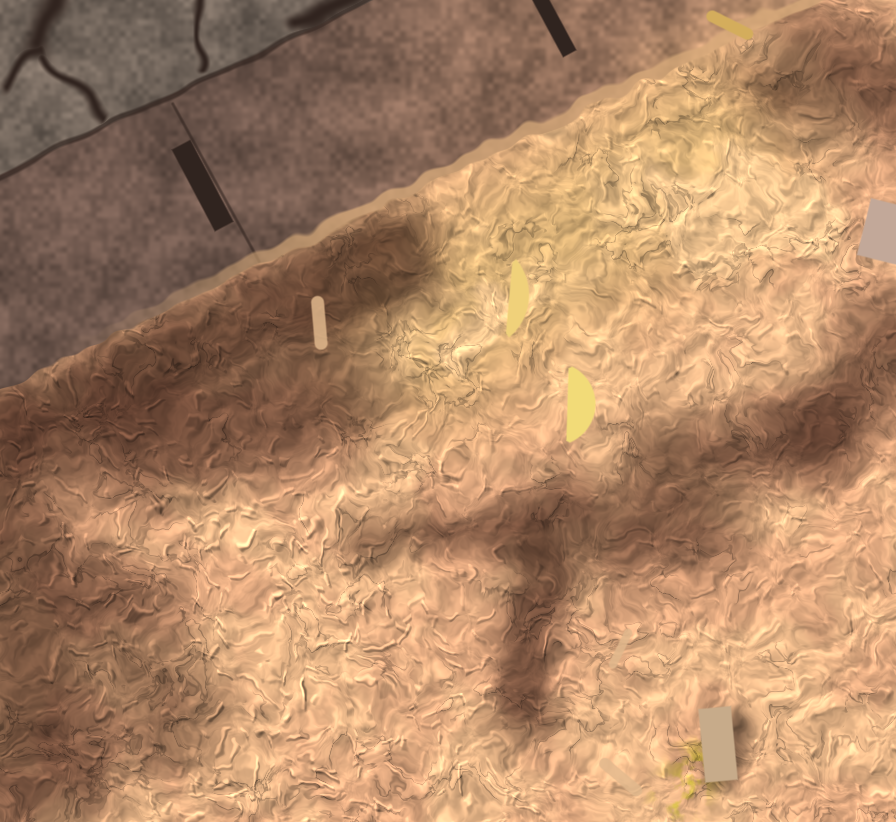
A WebGL 1 fragment shader for this texture:

```glsl
precision highp float;
// Sun-dappled sandy ground with dry straw, fallen leaves and a stone kerb.
uniform vec2 u_resolution;
const float HEIGHT = 7.04; // scene units over the canvas height

float hash(vec2 p) {
  vec3 q = fract(vec3(p.xyx) * 0.1031);
  q += dot(q, q.yzx + 33.33);
  return fract((q.x + q.y) * q.z);
}
float noise(vec2 p) {
  vec2 i = floor(p), f = fract(p);
  f = f * f * (3.0 - 2.0 * f);
  return mix(mix(hash(i), hash(i + vec2(1, 0)), f.x),
             mix(hash(i + vec2(0, 1)), hash(i + 1.0), f.x), f.y);
}
float fbm(vec2 p) {
  float sum = 0.0, gain = 0.5;
  for (int i = 0; i < 4; i++) {
    sum += gain * noise(p);
    p = mat2(1.6, 1.2, -1.2, 1.6) * p + 7.3;
    gain *= 0.5;
  }
  return sum;
}
// Soft capsule between s.xy and s.zw; blur is half the fading rim.
float blob(vec2 p, vec4 s, float r, float blur) {
  vec2 d = s.zw - s.xy, v = p - s.xy;
  float dist = length(v - d * clamp(dot(v, d) / dot(d, d), 0.0, 1.0));
  return 1.0 - smoothstep(r - blur, r + blur, dist);
}
float crack(vec2 p, vec4 s, float r) { return blob(p, s, r, r); }
float shade(vec2 p, vec4 s, float r, float blur, float k) { return 1.0 - k * blob(p, s, r, blur); }

// Coordinates across and along a segment, from its middle.
vec2 along(vec2 p, vec4 s) {
  vec2 axis = normalize(s.zw - s.xy);
  p -= 0.5 * (s.xy + s.zw);
  return vec2(dot(p, vec2(axis.y, -axis.x)), dot(p, axis));
}
float bar(vec2 p, vec4 s, float r, float blur) {
  vec2 q = abs(along(p, s)) - vec2(r, 0.5 * distance(s.xy, s.zw));
  return 1.0 - smoothstep(-blur, blur, max(q.x, q.y));
}
// Half-moon leaf: pointed ends, one nearly straight side.
float leaf(vec2 p, vec4 s, float width, float blur) {
  float h = 0.5 * distance(s.xy, s.zw);
  vec2 q = along(p, s);
  float offset = (h * h - width * width) / (2.0 * width);
  float d = length(vec2(abs(q.x) + offset, q.y)) - offset - width;
  return 1.0 - smoothstep(-blur, blur, max(d, -q.x - 0.03));
}
// Signed straw relief: bright strands with a dark lower side.
float straw(vec2 p, float cell, float blur) {
  vec2 id = floor(p / cell);
  float relief = 0.0;
  for (int j = -1; j <= 1; j++) for (int i = -1; i <= 1; i++) {
    vec2 c = id + vec2(i, j);
    float angle = 6.283 * hash(c + 5.1), size = cell * (0.1 + 0.35 * hash(c + 9.7));
    vec2 mid = (c + vec2(hash(c), hash(c + 31.0))) * cell;
    vec2 arm = size * vec2(cos(angle), sin(angle));
    vec4 s = vec4(mid - arm, mid + arm);
    float lit = blob(p, s, 0.012, blur), under = blob(p + vec2(-0.015, 0.03), s, 0.012, blur);
    relief += hash(c + 17.0) * (lit - under);
  }
  return relief;
}
float sunlight(vec2 p) {
  float s = shade(p, vec4(0.2, 3.35, 3.3, 4.8), 0.45, 0.35, 0.87);
  s *= shade(p, vec4(1.2, 3.2, 2.8, 3.6), 0.5, 0.4, 0.7);
  s *= shade(p, vec4(0.0, 2.8, 0.3, 0.9), 0.5, 0.45, 0.78);
  s *= shade(p, vec4(0.9, 1.9, 1.5, 0.9), 0.45, 0.45, 0.6);
  s *= shade(p, vec4(0.0, 0.2, 0.7, 0.4), 0.4, 0.4, 0.6);
  s *= shade(p, vec4(3.2, 2.4, 4.5, 2.5), 0.2, 0.25, 0.65);
  s *= shade(p, vec4(4.9, 2.5, 5.9, 2.6), 0.46, 0.42, 0.68);
  s *= shade(p, vec4(5.7, 3.2, 7.0, 3.3), 0.32, 0.35, 0.65);
  s *= shade(p, vec4(7.0, 3.4, 7.7, 4.1), 0.35, 0.4, 0.7);
  s *= shade(p, vec4(4.57, 2.2, 4.5, 0.9), 0.27, 0.2, 0.72);
  return s * shade(p, vec4(6.9, 6.4, 7.7, 6.3), 0.45, 0.5, 0.68);
}
vec3 ground(vec2 p, float blur) {
  vec2 warp = vec2(fbm(p * 2.5), fbm(p * 2.5 + 40.0)) - 0.47;
  vec3 c = mix(vec3(0.88, 0.66, 0.50), vec3(0.86, 0.70, 0.47),
               blob(p, vec4(3.7, 4.3, 6.0, 5.7), 0.8, 0.8));
  float pale = blob(p + warp, vec4(6.1, 5.2, 6.7, 5.2), 0.45, 0.15)
             + blob(p + warp * 0.6, vec4(3.9, 4.0, 4.25, 4.5), 0.2, 0.08);
  pale += 0.6 * smoothstep(0.4, 0.65, fbm(p * 1.5));
  c = mix(c, vec3(0.98, 0.80, 0.59), 0.8 * min(pale, 1.0));
  c *= mix(vec3(0.37, 0.31, 0.31), vec3(1.0), sunlight(p + warp * 0.35));
  // Clods, creases and bent straw
  vec2 q = p * 6.0 + warp * 3.0;
  float height = fbm(q), relief = height - fbm(q + vec2(-0.2, 0.3));
  float crease = smoothstep(0.05, 0.0, abs(height - 0.5)) * smoothstep(0.5, 0.7, noise(p * 3.0));
  float dry = 0.55 + 0.45 * blob(p, vec4(0.5, 2.8, 3.0, 1.0), 1.4, 1.2);
  vec2 bent = p + warp * 0.4;
  float strands = straw(bent, 0.15, blur) + straw(bent + 3.7, 0.27, blur);
  c *= 1.0 + 0.8 * relief - 0.22 * crease + 0.3 * dry * strands;
  float tuft = blob(p, vec4(5.8, 0.2, 6.0, 0.5), 0.15, 0.2);
  return mix(c, c * vec3(0.9, 1.05, 0.5), tuft * smoothstep(0.35, 0.6, fbm(p * 9.0)));
}
vec3 paving(vec2 p, float blur) {
  vec3 c = mix(vec3(0.43, 0.34, 0.30), vec3(0.62, 0.47, 0.38), smoothstep(1.5, 5.5, p.x));
  c = mix(c, vec3(0.86, 0.66, 0.48), 0.8 * blob(p, vec4(5.7, 6.4, 6.6, 6.9), 0.2, 0.5));
  float top = p.y - 5.54 - 0.47 * p.x;
  c = mix(c, vec3(0.45, 0.40, 0.36), smoothstep(-blur, blur, top));
  c *= 0.58 + 0.6 * fbm(p * 2.8) + 0.24 * noise(p * 20.0);
  // Flagstone gaps, kerb joint and recessed slots
  vec2 w = p + 0.2 * (vec2(noise(p * 4.0), noise(p * 4.0 + 9.0)) - 0.5);
  float gap = crack(w, vec4(0.0, 6.35, 0.35, 6.55), 0.05);
  gap = max(gap, crack(w, vec4(0.3, 6.6, 0.48, 7.04), 0.1));
  gap = max(gap, crack(w, vec4(0.38, 6.5, 0.85, 6.0), 0.04));
  gap = max(gap, crack(w, vec4(1.7, 6.45, 1.72, 7.04), 0.03));
  gap = max(gap, crack(w, vec4(2.5, 6.82, 3.2, 7.1), 0.07));
  gap = max(gap, 0.7 * smoothstep(0.04, 0.01, abs(top + 0.3 * (w.y - p.y))));
  gap = max(gap, 0.6 * blob(p, vec4(1.48, 6.15, 2.22, 4.8), 0.012, blur));
  gap = max(gap, bar(p, vec4(1.55, 5.8, 1.92, 5.1), 0.09, blur));
  gap = max(gap, bar(p, vec4(4.6, 7.1, 4.88, 6.58), 0.065, blur));
  return mix(c, vec3(0.19, 0.14, 0.12), gap);
}
void main() {
  vec2 p = gl_FragCoord.xy / u_resolution.y * HEIGHT;
  float blur = 1.2 * HEIGHT / u_resolution.y;
  float edge = p.y - 3.69 - 0.48 * p.x + 0.1 * (noise(p * 6.0) - 0.5);
  vec3 c = mix(ground(p, blur), paving(p, blur), smoothstep(-blur, blur, edge));
  float lip = smoothstep(0.08, 0.04, abs(edge - 0.05));
  c = mix(c, vec3(0.85, 0.67, 0.48), 0.75 * lip * smoothstep(0.3, 3.0, p.x));
  // Leaves
  c = mix(c, vec3(0.95, 0.86, 0.47), leaf(p, vec4(4.88, 3.25, 4.9, 3.9), 0.21, blur));
  c = mix(c, vec3(0.94, 0.82, 0.48), leaf(p, vec4(4.36, 4.15, 4.42, 4.82), 0.14, blur));
  c = mix(c, vec3(0.83, 0.68, 0.36), blob(p, vec4(6.1, 6.9, 6.4, 6.75), 0.05, blur));
  // Pale stones and twigs
  c *= 1.0 - 0.5 * crack(p, vec4(6.2, 0.45, 6.28, 0.8), 0.14);
  c = mix(c, vec3(0.78, 0.67, 0.54), bar(p, vec4(6.18, 0.35, 6.12, 0.98), 0.14, blur));
  c = mix(c, vec3(0.76, 0.66, 0.60), bar(p, vec4(7.4, 5.1, 7.8, 5.0), 0.25, blur));
  float twig = blob(p, vec4(2.72, 4.45, 2.75, 4.1), 0.055, blur);
  twig = max(twig, blob(p, vec4(5.25, 1.35, 5.38, 1.62), 0.035, blur));
  twig = max(twig, blob(p, vec4(5.18, 0.5, 5.45, 0.27), 0.05, blur));
  c = mix(c, vec3(0.88, 0.72, 0.55), 0.85 * twig);
  gl_FragColor = vec4(clamp(c, 0.0, 1.0), 1.0);
}
```
